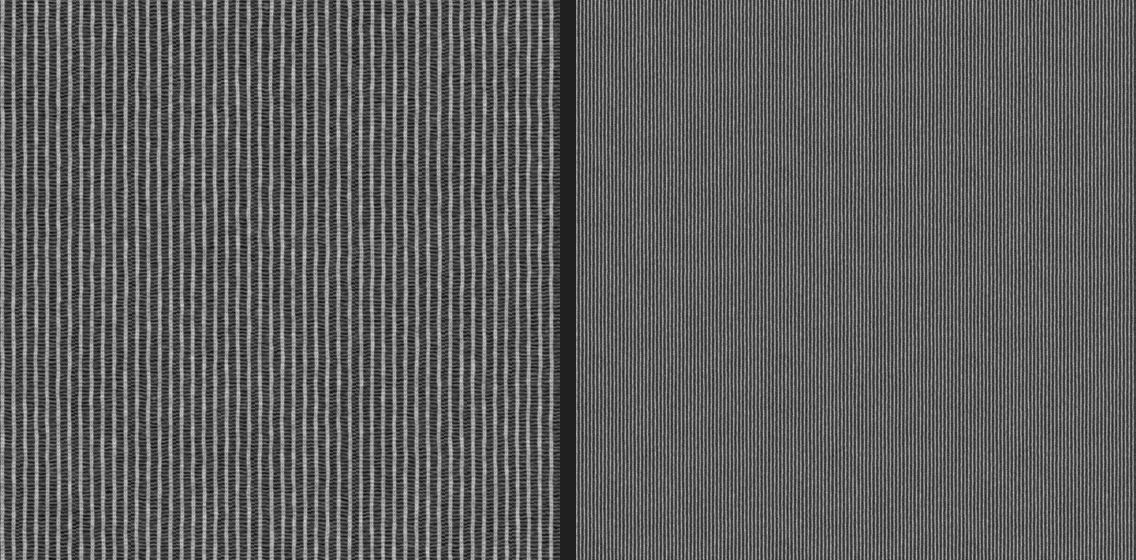
Left: one tile. Right: repeated 3 by 3.
Reproduce this texture procedurally as a Shadertoy shader.

```glsl
#define WALES 50.0
#define COURSES 144.0
#define PHASE 0.28
#define RIB_HALF_WIDTH 0.175
#define RIB_SOFTNESS 0.095
#define WOBBLE 0.10
#define FUZZ 0.12
#define CLOUDING 0.035
#define GROOVE_TONE 0.12
#define RUNG_TONE 0.37
#define RIB_TONE 0.655

const float TAU = 6.2831853;

float hash(vec2 p) {
    vec3 q = fract(p.xyx * vec3(0.1031, 0.1030, 0.0973));
    q += dot(q, q.yzx + 33.33);
    return fract((q.x + q.y) * q.z);
}

// Dot product of a lattice gradient with the offset from its corner
float cornerSlope(vec2 cell, vec2 offset, vec2 period, float seed) {
    float angle = TAU * hash(mod(cell, period) + seed);
    return dot(vec2(cos(angle), sin(angle)), offset);
}

// Gradient noise that wraps over the canvas, about -0.7 to 0.7
float wrapNoise(vec2 uv, vec2 period, float seed) {
    vec2 p = uv * period, i = floor(p), f = p - i;
    vec2 s = f * f * f * (f * (f * 6.0 - 15.0) + 10.0);
    vec2 e = vec2(1.0, 0.0);
    float low = mix(cornerSlope(i, f, period, seed),
                    cornerSlope(i + e.xy, f - e.xy, period, seed), s.x);
    float high = mix(cornerSlope(i + e.yx, f - e.yx, period, seed),
                     cornerSlope(i + e.xx, f - e.xx, period, seed), s.x);
    return mix(low, high, s.y);
}

// Dark ground: thin horizontal rungs between the ribs
float groundTone(vec2 uv, float x, float course, float wale) {
    float shift = 0.3 * hash(vec2(wale, 7.0));
    float ragged = 0.35 * wrapNoise(uv, vec2(75.0, 72.0), 11.0);
    float rung = 0.5 + 0.5 * cos(TAU * (course + shift + ragged + 0.15 * x));
    float strength = 0.8 + 0.6 * wrapNoise(uv, vec2(50.0, 60.0), 23.0);
    return mix(GROOVE_TONE, RUNG_TONE, mix(0.5, rung, strength));
}

// Pale rib: a chain of V stitches with a shallow central crease
float ribTone(vec2 uv, float x, float course) {
    float stitch = cos(TAU * (course - 2.6 * abs(x)));
    float crease = 1.0 - smoothstep(0.0, 0.075, abs(x));
    float rounding = smoothstep(0.04, RIB_HALF_WIDTH + 0.05, abs(x));
    float worn = wrapNoise(uv, vec2(50.0, 36.0), 41.0);
    return RIB_TONE + 0.05 * stitch - 0.04 * crease * (1.0 - stitch)
         - 0.08 * rounding + 0.12 * worn;
}

void mainImage(out vec4 fragColor, in vec2 fragCoord) {
    vec2 uv = fragCoord / iResolution.xy;

    // Slightly uneven wales and courses
    float sway = WOBBLE * wrapNoise(uv, vec2(9.0, 5.0), 3.0)
               + 0.08 * wrapNoise(uv, vec2(25.0, 30.0), 5.0);
    float column = uv.x * WALES + PHASE + sway;
    float wale = mod(floor(column), WALES);
    float x = fract(column) - 0.5;
    float course = uv.y * COURSES + 0.5 * wrapNoise(uv, vec2(8.0, 12.0), 9.0);

    // Rib edges swell with each stitch
    float swell = 0.015 * cos(TAU * course)
                + 0.05 * wrapNoise(uv, vec2(50.0, 64.0), 17.0);
    float edge = RIB_HALF_WIDTH + swell;
    float rib = 1.0 - smoothstep(edge - RIB_SOFTNESS, edge + RIB_SOFTNESS, abs(x));
    float tone = mix(groundTone(uv, x, course, wale), ribTone(uv, x, course), rib);

    // Loose fibres lying crosswise, faint shading and stray pale flecks
    float fibres = wrapNoise(uv, vec2(70.0, 210.0), 61.0)
                 + 0.5 * wrapNoise(uv, vec2(190.0, 170.0), 67.0);
    float clouds = 0.6 * wrapNoise(uv, vec2(7.0, 8.0), 71.0)
                 + wrapNoise(uv, vec2(34.0, 42.0), 73.0);
    float fleck = smoothstep(0.42, 0.65, wrapNoise(uv, vec2(60.0, 40.0), 83.0));
    tone += FUZZ * fibres + CLOUDING * clouds + 0.10 * fleck;

    fragColor = vec4(vec3(clamp(tone, 0.0, 1.0)), 1.0);
}
```
